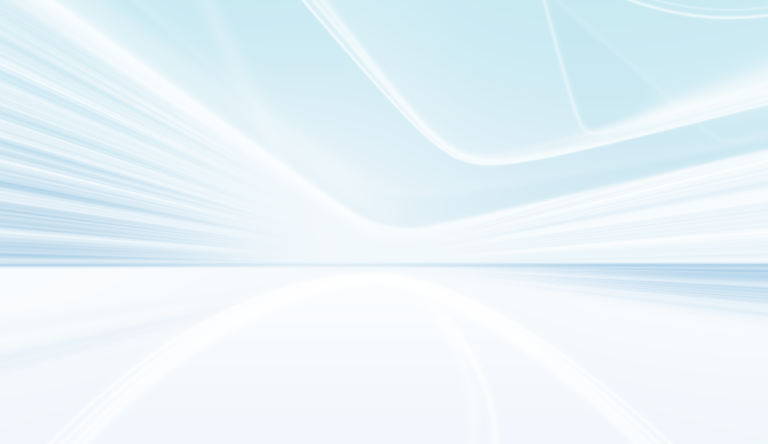
Reproduce this background procedurally as a WebGL 1 fragment shader.

```glsl
precision highp float;
// Pale airy hall of light: a blue sky crossed by sweeping white ribbons,
// fans of streaks converging on a hazy horizon, and a bright floor with arcs.
// Ribbons are smooth maxima of two lines; streaks are layered sines of slope.
uniform vec2 u_resolution;

const float HORIZON = 0.403;
const vec3 WHITE = vec3(0.985, 0.993, 0.997);

float glow(float d, float width) {
  return exp(-d * d / (width * width));
}

// Signed distance above a rounded valley; each line is (height at x = 0, slope).
float valley(vec2 p, vec2 left, vec2 right, float roundness) {
  float a = left.x + left.y * p.x;
  float b = right.x + right.y * p.x;
  float r = sqrt((a - b) * (a - b) + roundness);
  float slope = 0.5 * (left.y + right.y + (a - b) * (left.y - right.y) / r);
  return (p.y - 0.5 * (a + b + r)) / length(vec2(1.0, slope * 0.58));
}

float streaks(float s) {
  float broad = 0.24 * sin(s * 45.0 + 1.93);
  float medium = 0.17 * sin(s * 97.0 + 2.0 * sin(s * 13.0));
  float fine = 0.11 * sin(s * 211.0 + 3.0 * sin(s * 31.0)) + 0.06 * sin(s * 390.0);
  return clamp(0.5 + broad + medium + fine, 0.0, 1.0);
}

vec3 skyColor(vec2 p) {
  vec2 q = (p - vec2(0.41, 0.47)) * vec2(1.5, 1.0);
  vec3 color = mix(vec3(0.81, 0.91, 0.95), vec3(0.775, 0.91, 0.945), smoothstep(0.5, 0.95, p.y));
  color = mix(color, vec3(0.93, 0.965, 0.985), 0.85 * exp(-7.0 * dot(q, q)));

  // Large ribbon, with a haze above its bend
  float ribbon = valley(p, vec2(1.80, -2.05), vec2(0.313, 0.45), 0.017);
  float bend = smoothstep(0.4, 0.6, p.x);
  color = mix(color, WHITE, 0.28 * smoothstep(-0.003, 0.003, ribbon) * exp(-max(ribbon, 0.0) * 5.0));
  for (int i = 0; i < 4; i++) {
    float k = float(i);
    float d = ribbon - k * 0.011 * (1.25 - bend * 0.5) + 0.004 * k * sin(p.x * 9.0 + k);
    color = mix(color, WHITE, (0.75 - 0.15 * k) * glow(d, 0.0035 + 0.002 * k));
  }

  // Inner hollow and the beam leaving it to the right
  float hollow = valley(p, vec2(5.6, -6.5), vec2(0.27, 0.54), 0.006);
  float tip = valley(p, vec2(2.1, -1.52), vec2(0.1, 0.6), 0.001);
  float inside = smoothstep(0.0, 0.02, hollow) * (1.0 - smoothstep(-0.004, 0.004, tip));
  color = mix(color, vec3(0.77, 0.90, 0.94), 0.45 * inside * (1.0 - smoothstep(0.82, 0.88, p.x)));
  color = mix(color, WHITE, 0.4 * glow(hollow, 0.005) + 0.12 * glow(tip, 0.006));
  float rise = p.y - 0.70 - 0.5 * (p.x - 0.78);
  float beam = glow(rise, 0.012 + 0.17 * max(p.x - 0.78, 0.0));
  color = mix(color, WHITE, 0.72 * beam * smoothstep(0.72, 0.88, p.x));

  // Corner arcs, a faint shaft and soft lower folds
  float corner = p.y - 0.96 - 2.4 * (p.x - 0.95) * (p.x - 0.95);
  color = mix(color, WHITE, 0.65 * glow(corner, 0.004) + 0.3 * glow(corner - 0.018, 0.003));
  color = mix(color, WHITE, 0.22 * glow(p.x - 0.267 - (1.0 - p.y) * 0.28, 0.015));
  float fold = valley(p, vec2(1.25, -1.5), vec2(0.36, 0.32), 0.012);
  color = mix(color, WHITE, 0.2 * smoothstep(-0.01, 0.01, fold) * exp(-max(fold, 0.0) * 25.0));

  // Streak fans below the main sweep
  float sweep = valley(p, vec2(1.08, -1.24), vec2(0.262, 0.40), 0.002);
  float side = abs(p.x - 0.5);
  float s = (p.y - HORIZON) / (side + 0.06);
  float lines = mix(0.6, streaks(s), smoothstep(0.04, 0.25, side));
  float leftSide = 1.0 - smoothstep(0.42, 0.56, p.x);
  vec3 blue = mix(vec3(0.67, 0.81, 0.90), vec3(0.80, 0.91, 0.95), smoothstep(0.1, 0.75, s));
  vec3 leftFan = mix(blue, WHITE, lines * 0.85);
  leftFan = mix(leftFan, vec3(0.95, 0.975, 0.99), smoothstep(0.02, 0.46, p.x));
  leftFan = mix(leftFan, vec3(0.85, 0.935, 0.96), 0.7 * smoothstep(0.86, 1.0, s) * (1.0 - smoothstep(0.0, 0.25, p.x)));
  vec3 rightFan = mix(vec3(0.86, 0.93, 0.965), WHITE, 0.3 + 0.7 * lines);
  vec3 fan = mix(rightFan, leftFan, leftSide);
  color = mix(color, fan, 1.0 - smoothstep(-0.006, 0.006, sweep));

  // Bright crest of the sweep and its tail into the haze
  float crest = glow(sweep + 0.008, mix(0.012, 0.036, smoothstep(0.5, 0.1, p.x)));
  color = mix(color, WHITE, crest * mix(0.55, 0.82, leftSide));
  color = mix(color, WHITE, 0.35 * glow(sweep - 0.05, 0.035) * leftSide);
  float tail = valley(p, vec2(1.08, -1.24), vec2(0.61, -0.25), 0.0005);
  return mix(color, WHITE, 0.7 * glow(tail, 0.006) * (1.0 - smoothstep(0.5, 0.62, p.x)));
}

vec3 floorColor(vec2 p) {
  float depth = HORIZON - p.y;
  float side = abs(p.x - 0.495);
  float s = depth / (side + 0.04);
  vec3 color = mix(vec3(0.945, 0.968, 0.987), vec3(0.98, 0.988, 0.995), smoothstep(0.0, 0.36, p.y));

  // Blue reflections on the right, soft bands on the left
  float right = smoothstep(0.48, 0.95, p.x);
  float reflection = right * (1.0 - smoothstep(0.03, 0.30, s));
  color = mix(color, vec3(0.66, 0.81, 0.91), reflection * (1.0 - 0.65 * streaks(s * 1.6)));
  float left = 1.0 - smoothstep(0.1, 0.42, p.x);
  float bands = glow(s - 0.41, 0.045) + 0.5 * glow(s - 0.27, 0.03);
  color = mix(color, vec3(0.82, 0.90, 0.95), 0.55 * left * bands * (1.0 - 0.6 * streaks(s)));

  // Wide arch with several strands
  float drop = p.x < 0.495 ? 2.05 * side * side : 1.8 * pow(side, 1.6);
  float arch = (p.y - 0.38 + drop) / (1.0 + 1.6 * side);
  color = mix(color, vec3(0.93, 0.96, 0.98), 0.4 * smoothstep(0.0, 0.02, arch) * exp(-max(arch, 0.0) * 9.0));
  for (int i = 0; i < 4; i++) {
    float k = float(i);
    color = mix(color, vec3(1.0), 0.65 * glow(arch + k * (0.004 + 0.03 * side), 0.004 + 0.002 * k));
  }

  // Inner arc dropping toward the viewer
  float inner = p.x - 0.645 + 0.8 * p.y * p.y;
  float strands = glow(inner, 0.006) + 0.6 * glow(inner + 0.03 * (1.0 - p.y * 2.5), 0.008);
  return mix(color, vec3(1.0), 0.6 * min(strands, 1.0) * (1.0 - smoothstep(0.28, 0.37, p.y)));
}

void main() {
  vec2 p = gl_FragCoord.xy / u_resolution;
  float edge = 1.0 / u_resolution.y;
  vec3 color = mix(floorColor(p), skyColor(p), smoothstep(-edge, edge, p.y - HORIZON));

  // Thin horizon line, fading through the central haze
  float fade = smoothstep(0.0, 0.4, abs(p.x - 0.44));
  color = mix(color, vec3(0.65, 0.80, 0.90), glow(p.y - HORIZON, 0.005) * (0.25 + 0.55 * fade));
  gl_FragColor = vec4(color, 1.0);
}
```
